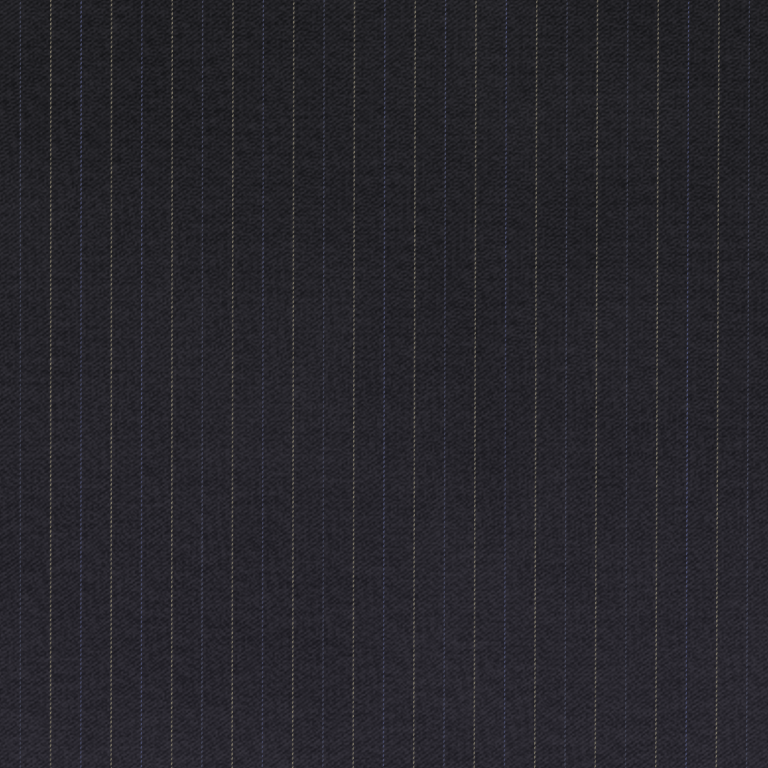
Write a WebGL 1 fragment shader that draws this texture.

```glsl
precision highp float;

// Dark pinstripe suiting: a fine diagonal twill with thread grain and faint
// slubs, crossed by alternating cream and blue stitched vertical pinstripes.
// Stripes come from fract() on a slightly leaning x; grain from value noise.

uniform vec2 u_resolution;

const float PI = 3.14159265;

// Layout, in canvas units
const float STRIPE_PITCH = 0.0791;    // distance between two cream stripes
const float CREAM_START  = 0.0661;    // first cream stripe at the top edge
const float CREAM_WIDTH  = 0.0020;
const float BLUE_WIDTH   = 0.0018;
const float LEAN         = 0.0038;    // drift of the stripes towards the bottom
const vec2  TWILL_FREQ   = vec2(-115.0, 165.0);
const vec2  GRAIN_FREQ   = vec2(390.0, 410.0);
const vec2  SLUB_FREQ    = vec2(26.0, 190.0);
const vec2  CLOUD_FREQ   = vec2(5.0, 7.0);

// Strengths
const float TWILL_DEPTH = 0.019;
const float GRAIN_DEPTH = 0.062;
const float SLUB_DEPTH  = 0.018;
const float CLOUD_DEPTH = 0.014;

// Colours
const vec3 CLOTH_TOP    = vec3(0.133, 0.132, 0.147);
const vec3 CLOTH_BOTTOM = vec3(0.161, 0.154, 0.184);
const vec3 CREAM        = vec3(0.480, 0.456, 0.395);
const vec3 BLUE         = vec3(0.305, 0.325, 0.470);
const vec3 SLATE        = vec3(0.275, 0.285, 0.350);

float hash(vec2 p) {
  return fract(sin(dot(p, vec2(127.1, 311.7))) * 43758.5453);
}

// Smoothly interpolated lattice noise, 0 to 1
float noise(vec2 p) {
  vec2 i = floor(p);
  vec2 f = fract(p);
  f = f * f * (3.0 - 2.0 * f);
  float low  = mix(hash(i), hash(i + vec2(1.0, 0.0)), f.x);
  float high = mix(hash(i + vec2(0.0, 1.0)), hash(i + vec2(1.0, 1.0)), f.x);
  return mix(low, high, f.y);
}

// Anti-aliased share of a pixel covered by a line of the given width
float lineCoverage(float dist, float width, float pixel) {
  float left  = max(dist - 0.5 * pixel, -0.5 * width);
  float right = min(dist + 0.5 * pixel, 0.5 * width);
  return clamp((right - left) / pixel, 0.0, 1.0);
}

// Signed distance to the nearest stripe (x) and that stripe's index (y)
vec2 nearestStripe(float x, float start) {
  float t = (x - start) / STRIPE_PITCH;
  float index = floor(t + 0.5);
  return vec2((t - index) * STRIPE_PITCH, index);
}

// Diagonal weave wave rising to the right, -1 to 1
float twill(vec2 p) {
  return sin(2.0 * PI * dot(p, TWILL_FREQ));
}

vec3 cloth(vec2 p) {
  vec3 base = mix(CLOTH_BOTTOM, CLOTH_TOP, smoothstep(0.0, 1.0, p.y));
  float relief = TWILL_DEPTH * twill(p);
  relief += GRAIN_DEPTH * (noise(p * GRAIN_FREQ) - 0.5);
  relief += SLUB_DEPTH * (noise(p * SLUB_FREQ + 31.0) - 0.5);
  relief += CLOUD_DEPTH * (noise(p * CLOUD_FREQ + 7.0) - 0.5);
  return base + relief * vec3(1.0, 0.96, 1.06);
}

void main() {
  vec2 uv = gl_FragCoord.xy / u_resolution.y;
  float pixel = 1.0 / u_resolution.y;
  vec3 color = cloth(uv);

  // Stitches follow the weave, so the yarn dips under at each twill valley
  float stripeX = uv.x * (1.0 + LEAN * (1.0 - uv.y));
  float stitch = smoothstep(-0.6, 0.7, twill(uv));

  // Blue stripes: each has its own tint, fading a little along its length
  vec2 blue = nearestStripe(stripeX, CREAM_START - 0.5 * STRIPE_PITCH);
  float tint = hash(vec2(blue.y, 3.0));
  float fade = 0.7 + 0.3 * noise(vec2(blue.y * 9.0, uv.y * 6.0));
  float blueMask = lineCoverage(blue.x, BLUE_WIDTH, pixel);
  blueMask *= fade * mix(0.15, 1.0, stitch);
  color = mix(color, mix(SLATE, BLUE, tint), blueMask);

  // Cream stripes: brighter, with uneven single stitches
  vec2 cream = nearestStripe(stripeX, CREAM_START);
  float wear = 0.65 + 0.35 * noise(vec2(cream.y * 5.0, uv.y * TWILL_FREQ.y));
  float creamMask = lineCoverage(cream.x, CREAM_WIDTH, pixel);
  creamMask *= wear * mix(0.2, 1.0, stitch);
  color = mix(color, CREAM, creamMask);

  gl_FragColor = vec4(color, 1.0);
}
```
